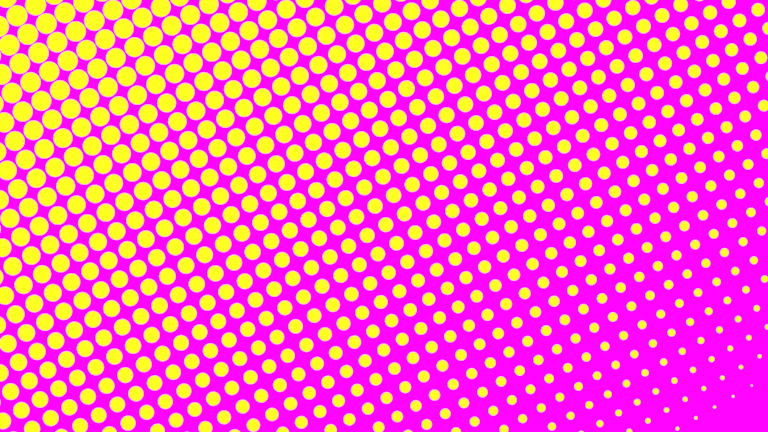
Reproduce this pattern procedurally as a WebGL 1 fragment shader.

```glsl
precision highp float;

// Halftone screen: yellow dots on magenta, on a square grid turned 30 degrees.
// Each dot's area follows a linear tone ramp falling to the lower right;
// edges are blended in linear light, which gives them a pale rim.

uniform vec2 u_resolution;

const vec3 MAGENTA = vec3(1.0, 0.02, 1.0);
const vec3 YELLOW = vec3(1.0, 1.0, 0.13);
const float CELLS = 20.1; // grid cells per canvas height

// Squared dot radius, in cells, at a point measured from the centre
float toneAt(vec2 p) {
    return 0.112 + dot(p, vec2(-0.083, 0.1));
}

// Blend as light rather than as encoded colour
vec3 mixLight(vec3 a, vec3 b, float t) {
    vec3 light = mix(pow(a, vec3(2.4)), pow(b, vec3(2.4)), t);
    return pow(light, vec3(1.0 / 2.4));
}

void main() {
    vec2 p = (gl_FragCoord.xy - 0.5 * u_resolution) / u_resolution.y;

    // Rotated grid axes
    float angle = radians(30.0);
    vec2 across = vec2(cos(angle), sin(angle));
    vec2 down = vec2(across.y, -across.x);
    vec2 grid = vec2(dot(p, across), dot(p, down)) * CELLS;

    // Nearest dot centre, in grid and in canvas units
    vec2 phase = vec2(0.87, 0.39);
    vec2 dotGrid = floor(grid - phase + 0.5) + phase;
    vec2 dotPos = (dotGrid.x * across + dotGrid.y * down) / CELLS;

    // Dot size from the tone at its centre; empty tones fade out
    float tone = toneAt(dotPos);
    float radius = sqrt(max(tone, 0.0));
    float dist = length(grid - dotGrid) - radius;
    float soft = max(0.05, 0.6 * CELLS / u_resolution.y);
    float ink = 1.0 - smoothstep(-soft, soft, dist);
    ink *= smoothstep(0.0, 0.003, tone);

    gl_FragColor = vec4(mixLight(MAGENTA, YELLOW, ink), 1.0);
}
```
